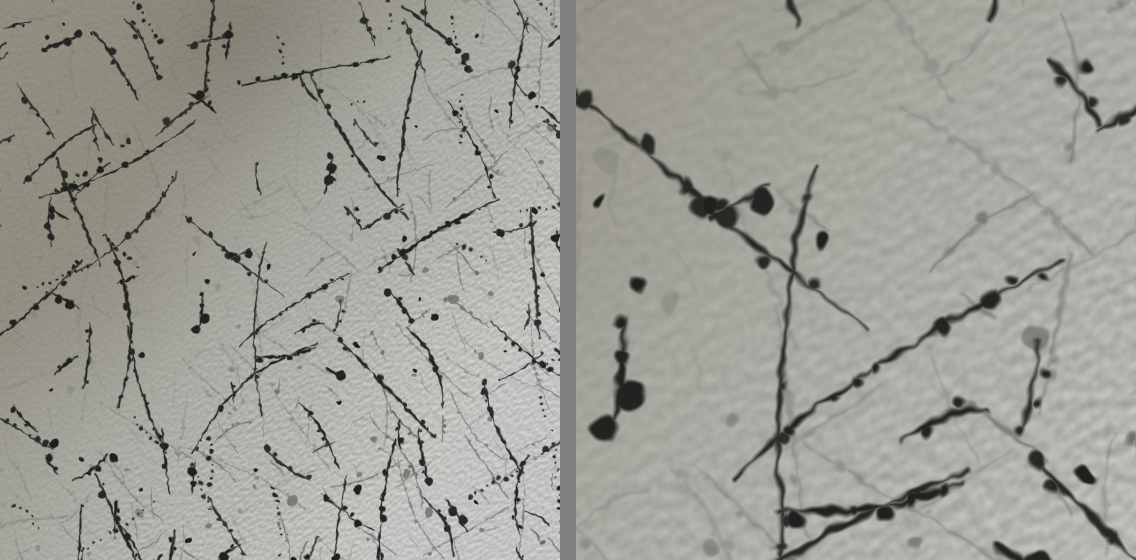
Left: the whole. Right: its middle third, enlarged.
Give the GLSL for this texture, as a WebGL 2 fragment shader.

```glsl
#version 300 es
precision highp float;
// Weathered pale plate covered with dark, beaded hairline strokes and specks.
// Jittered cells scatter slightly bent strokes and blobs as distance functions
// over a diagonal olive-to-silver gradient with embossed gradient-noise grain.
uniform vec2 u_resolution;
out vec4 fragColor;
const vec3 OLIVE = vec3(0.565, 0.555, 0.505);
const vec3 GREY = vec3(0.680, 0.680, 0.658);
const vec3 SILVER = vec3(0.765, 0.767, 0.757);
const vec3 INK = vec3(0.105, 0.109, 0.099);
const vec3 FAINT_INK = vec3(0.33, 0.34, 0.33);
const float SOFT = 0.0019;

vec3 hash3(vec2 cell, float seed) {
  uvec3 v = uvec3(ivec3(vec3(cell, seed)) + 512) * 1664525u + 1013904223u;
  for (int i = 0; i < 2; i++) {
    v.x += v.y * v.z; v.y += v.z * v.x; v.z += v.x * v.y;
    v ^= v >> 16u;
  }
  return vec3(v >> 8u) / float(1u << 24u);
}
vec2 rotate(vec2 p, float a) {
  float c = cos(a), s = sin(a);
  return vec2(c * p.x + s * p.y, c * p.y - s * p.x);
}
float corner(vec2 cell, vec2 offset) {
  float a = 6.2832 * hash3(cell, 1.0).x;
  return dot(vec2(cos(a), sin(a)), offset);
}
float gradientNoise(vec2 p) {
  vec2 i = floor(p), f = p - i, w = f * f * f * (f * (f * 6.0 - 15.0) + 10.0);
  vec2 e = vec2(1.0, 0.0);
  return mix(mix(corner(i, f), corner(i + e, f - e), w.x),
             mix(corner(i + e.yx, f - e.yx), corner(i + 1.0, f - 1.0), w.x), w.y);
}
vec2 noisePair(vec2 p) { return vec2(gradientNoise(p), gradientNoise(p + 57.0)); }
float coverage(float d) { return smoothstep(SOFT, -SOFT, d); }

// Uneven droplets threaded along a stroke; beading = (spacing, density)
float beads(float along, float across, float halfLen, vec2 beading, float seed) {
  float id = floor(along / beading.x), center = (id + 0.5) * beading.x;
  vec3 h = hash3(vec2(id, seed), 7.0);
  if (h.z > beading.y || abs(center) > halfLen) return 1.0;
  float radius = beading.x * mix(0.14, 0.42, h.x * h.x);
  return length(vec2(along - center, across + (h.y - 0.5) * beading.x * 0.6)) - radius;
}
// Parabolic stroke lying along x, tapered to both ends
float stroke(vec2 p, float halfLen, float bend, float width, vec2 beading, float seed) {
  float t = clamp(p.x / halfLen, -1.0, 1.0);
  float across = (p.y - bend * halfLen * (t * t - 0.33)) / sqrt(1.0 + 4.0 * bend * bend * t * t);
  float line = length(vec2(p.x - t * halfLen, across)) - width * (1.0 - 0.4 * t * t);
  return min(line, beads(p.x, across, halfLen, beading, seed));
}
// One jittered stroke per cell; most fall steeply to the right, some rise
float strokes(vec2 p, float cell, vec2 halfLens, float width, vec2 beading,
              float chance, float minStrength, float seed) {
  vec2 home = floor(p / cell);
  float ink = 0.0;
  for (int k = 0; k < 9; k++) {
    vec2 id = home + vec2(k % 3 - 1, k / 3 - 1);
    vec3 a = hash3(id, seed), b = hash3(id, seed + 1.0), c = hash3(id, seed + 2.0);
    if (c.x > chance) continue;
    vec2 center = (id + 0.5 + 0.8 * (a.xy - 0.5)) * cell;
    float angle = a.z < 0.7 ? mix(-1.75, -0.5, b.x) : mix(0.1, 0.8, b.x);
    float bend = (b.z - 0.5) * abs(b.z - 0.5) * 0.9;
    float d = stroke(rotate(p - center, angle), mix(halfLens.x, halfLens.y, b.y), bend,
                     width * mix(0.7, 1.25, c.y), beading, floor(c.z * 900.0));
    ink = max(ink, coverage(d) * mix(minStrength, 1.0, c.z));
  }
  return ink;
}
// Scattered oval specks, small ones most common
float specks(vec2 p, float cell, float maxRadius, float chance, float seed) {
  vec2 home = floor(p / cell);
  float d = 1.0;
  for (int k = 0; k < 9; k++) {
    vec2 id = home + vec2(k % 3 - 1, k / 3 - 1);
    vec3 a = hash3(id, seed), b = hash3(id, seed + 1.0);
    if (a.z > chance) continue;
    vec2 q = rotate(p - (id + a.xy) * cell, b.x * 3.1416);
    d = min(d, length(q * vec2(1.0, 1.0 + 0.6 * b.z)) - maxRadius * mix(0.35, 1.0, b.y * b.y));
  }
  return coverage(d);
}
void main() {
  vec2 p = gl_FragCoord.xy / min(u_resolution.x, u_resolution.y);
  // Plate: diagonal light with a dim patch near the top
  float ramp = dot(p - 0.5, vec2(0.75, -0.66)) + 0.07 * gradientNoise(p * 3.0);
  vec3 color = mix(OLIVE, GREY, smoothstep(-0.4, 0.1, ramp));
  color = mix(color, SILVER, smoothstep(0.0, 0.5, ramp));
  vec2 dim = (p - vec2(0.45, 0.92)) * vec2(6.0, 5.0);
  color -= 0.05 * exp(-dot(dim, dim));
  // Embossed grain, strongest on the bright side
  float bright = smoothstep(-0.2, 0.25, ramp);
  vec2 g = rotate(p, 0.6) * vec2(95.0, 150.0);
  float grain = gradientNoise(g) - gradientNoise(g + vec2(0.3, 0.5));
  color += grain * mix(0.02, 0.085, bright) + gradientNoise(p * 210.0) * mix(0.02, 0.05, bright);
  // Rough edges come from warping the drawing space, broken lines from wear
  vec2 q = p + 0.0035 * noisePair(p * 20.0) + 0.0032 * noisePair(p * 100.0);
  float wear = 1.0 + 1.5 * gradientNoise(p * 55.0 + 9.0);
  // Faint scratches and stains
  float faint = strokes(q, 0.10, vec2(0.03, 0.10), 0.0012 * wear, vec2(0.010, 0.25), 0.9, 0.25, 20.0);
  faint = max(faint, strokes(q, 0.065, vec2(0.01, 0.04), 0.0009 * wear, vec2(0.010, 0.2), 0.7, 0.2, 30.0));
  faint = max(faint, 0.75 * specks(q, 0.085, 0.010, 0.35, 40.0));
  color = mix(color, FAINT_INK, faint * mix(0.22, 0.85, bright));
  // Dark strokes, short marks, dotted trails, clumps and lone specks
  float ink = strokes(q, 0.165, vec2(0.06, 0.16), 0.0021 * wear, vec2(0.016, 0.4), 0.85, 0.88, 50.0);
  ink = max(ink, strokes(q, 0.14, vec2(0.02, 0.06), 0.0020 * wear, vec2(0.018, 0.6), 0.62, 0.85, 60.0));
  ink = max(ink, strokes(q, 0.15, vec2(0.03, 0.09), -0.003, vec2(0.012, 0.8), 0.4, 0.85, 80.0));
  ink = max(ink, strokes(q, 0.13, vec2(0.015, 0.035), 0.0022 * wear, vec2(0.022, 0.9), 0.35, 0.9, 90.0));
  ink = max(ink, specks(q, 0.09, 0.0095, 0.35, 70.0));
  color = mix(color, INK, ink * 0.97);
  fragColor = vec4(color, 1.0);
}
```
